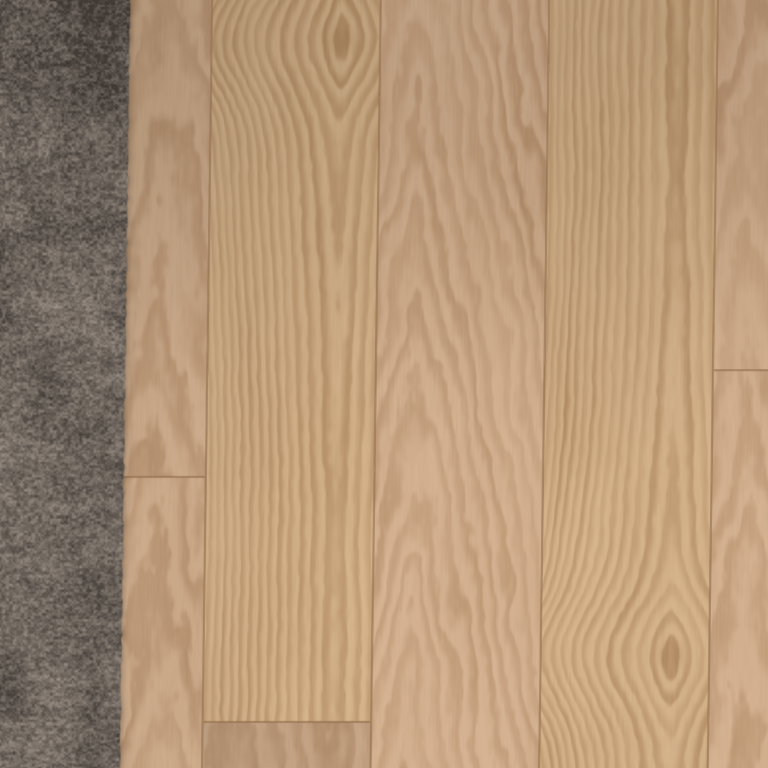
Reproduce this texture procedurally as a three.js fragment shader.

```glsl
// Pale oak floorboards beside a strip of grey woven carpet.
// Boards are slightly slanted columns; their grain is the contour lines of
// a ring field, shaped either as nested arches or as lines around a knot.
#define BOARD_PITCH 0.2195
#define BOARD_START 0.0435
#define SLANT 0.0133
#define CARPET_EDGE 0.156
#define SEAM_WIDTH 0.0012
#define GRAIN_DEPTH 0.72
#define KNOT_U 0.77
#define OAK_LIGHT vec3(0.815, 0.695, 0.565)
#define OAK_GRAIN vec3(0.675, 0.535, 0.395)
#define SEAM_COLOR vec3(0.57, 0.43, 0.30)
#define CARPET_DARK vec3(0.25, 0.225, 0.205)
#define CARPET_LIGHT vec3(0.64, 0.595, 0.555)

varying vec2 vUv;

float hash(vec2 p) {
  vec3 q = fract(vec3(p.xyx) * 0.1031);
  q += dot(q, q.yzx + 33.33);
  return fract((q.x + q.y) * q.z);
}

float noise(vec2 p) {
  vec2 i = floor(p), f = fract(p);
  f = f * f * (3.0 - 2.0 * f);
  return mix(mix(hash(i), hash(i + vec2(1.0, 0.0)), f.x),
             mix(hash(i + vec2(0.0, 1.0)), hash(i + 1.0), f.x), f.y);
}

float fbm(vec2 p) {
  float sum = 0.0, gain = 0.5;
  for (int k = 0; k < 4; k++) {
    sum += gain * noise(p);
    p = p * 2.03 + 17.1;
    gain *= 0.5;
  }
  return sum / 0.9375;
}

// Height of the end joint in each column; negative where there is none
float jointHeight(float column) {
  if (column < 0.5) return 0.379;
  if (column < 1.5) return 0.060;
  return column > 3.5 ? 0.518 : -1.0;
}

// Nested arches pointing up around a centre line
float archRings(vec2 p, float centre, float density, float seed) {
  float wander = 0.07 * (noise(vec2(p.y * 4.0, seed)) - 0.5);
  float side = length(vec2((p.x - centre + wander) * density, 0.35));
  float wobble = fbm(vec2(p.x * 5.0, p.y * 9.0) + seed * 7.3) - 0.5;
  return p.y * density * 0.85 + side + wobble * 1.9;
}

// Long lines that part around a knot and close into rings inside it
float knotRings(vec2 p, float knotY, float seed) {
  float dy = p.y - knotY;
  float bulge = 0.19 * exp(-dy * dy / 0.006) + 0.11 * exp(-dy * dy / 0.09);
  float g = length(vec2(p.x - KNOT_U, 0.03)) - bulge;
  g += 0.055 * (fbm(vec2(p.x * 3.0, p.y * 6.0) + seed * 5.1) - 0.5);
  return 11.0 * g + 8.0 * g * abs(g) + 20.0;
}

vec3 oakFloor(vec2 uv) {
  float x = (uv.x - BOARD_START - SLANT * uv.y) / BOARD_PITCH;
  float column = floor(x);
  vec2 p = vec2(fract(x), uv.y);
  float joint = jointHeight(column);
  float below = step(uv.y, joint);
  float seed = column + 1.0 + 7.0 * below;
  bool knotted = mod(column, 2.0) > 0.5 && below < 0.5;

  // Ring field
  float knotY = column < 2.0 ? 0.948 : 0.147;
  float centre = column < 0.5 ? 0.74 : 0.22;
  float density = column == 2.0 ? 10.0 : 6.0;
  float rings = knotted ? knotRings(p, knotY, seed)
                        : archRings(p, centre, density, seed);
  rings += 0.16 * (noise(vec2(p.x * 30.0, p.y * 65.0)) - 0.5);

  // Soft band per ring, varied in strength
  float r = fract(rings);
  float band = smoothstep(0.12, 0.68, r) * (1.0 - smoothstep(0.74, 1.0, r));
  band *= 0.45 + 0.55 * hash(vec2(floor(rings), seed));
  band *= 0.55 + 0.65 * fbm(vec2(p.x * 6.0, p.y * 5.0) + seed * 3.7);
  band *= knotted ? 1.0 : 0.85;

  // Pores, cloudy stain and knot core
  float pores = noise(vec2(x * 95.0, uv.y * 34.0 + seed * 9.0));
  float cloud = fbm(vec2(x * 3.0, uv.y * 4.0) + seed * 11.0);
  vec2 toKnot = (p - vec2(KNOT_U, knotY)) / vec2(0.075, 0.018);
  float core = knotted ? exp(-dot(toKnot, toKnot)) : 0.0;
  float stain = band * GRAIN_DEPTH + 0.13 * pores + 0.28 * (cloud - 0.4);
  vec3 wood = mix(OAK_LIGHT, OAK_GRAIN, clamp(stain + 0.45 * core, 0.0, 1.0));

  // Board tint and the light falling off toward the top
  wood *= knotted ? vec3(1.0, 0.99, 0.95) : vec3(1.0, 0.985, 0.99);
  wood *= 1.0 - 0.07 * below * step(0.5, column) * step(column, 1.5);
  wood *= mix(1.03, 0.93, smoothstep(0.25, 1.0, uv.y));
  wood *= 1.0 - 0.05 * smoothstep(0.45, 0.15, uv.x);

  // Long seams and end joints
  float seamDistance = min(p.x, 1.0 - p.x) * BOARD_PITCH;
  seamDistance = min(seamDistance, abs(uv.y - joint));
  float seam = 1.0 - smoothstep(SEAM_WIDTH * 0.4, SEAM_WIDTH * 2.0, seamDistance);
  return mix(wood, SEAM_COLOR, 0.6 * seam);
}

vec3 carpet(vec2 uv) {
  float pile = 0.6 * noise(uv * vec2(210.0, 260.0)) + 0.4 * noise(uv * 390.0 + 40.0);
  float patches = fbm(uv * vec2(16.0, 10.0) + 4.0);
  float brushed = fbm(uv * vec2(12.0, 70.0) + 21.0);
  float tone = 0.46 + 0.7 * (pile - 0.5) + 0.55 * (patches - 0.5) + 0.3 * (brushed - 0.5);
  tone -= 0.24 * smoothstep(0.72, 1.0, uv.y);
  return mix(CARPET_DARK, CARPET_LIGHT, clamp(tone, 0.0, 1.0));
}

void main() {
  float edge = vUv.x - CARPET_EDGE - SLANT * vUv.y;
  edge += 0.002 * (noise(vec2(vUv.y * 120.0, 3.0)) - 0.5);
  vec3 wood = oakFloor(vUv) * (1.0 - 0.22 * exp(-max(edge, 0.0) / 0.004));
  gl_FragColor = vec4(mix(carpet(vUv), wood, smoothstep(-0.0015, 0.0015, edge)), 1.0);
}
```
